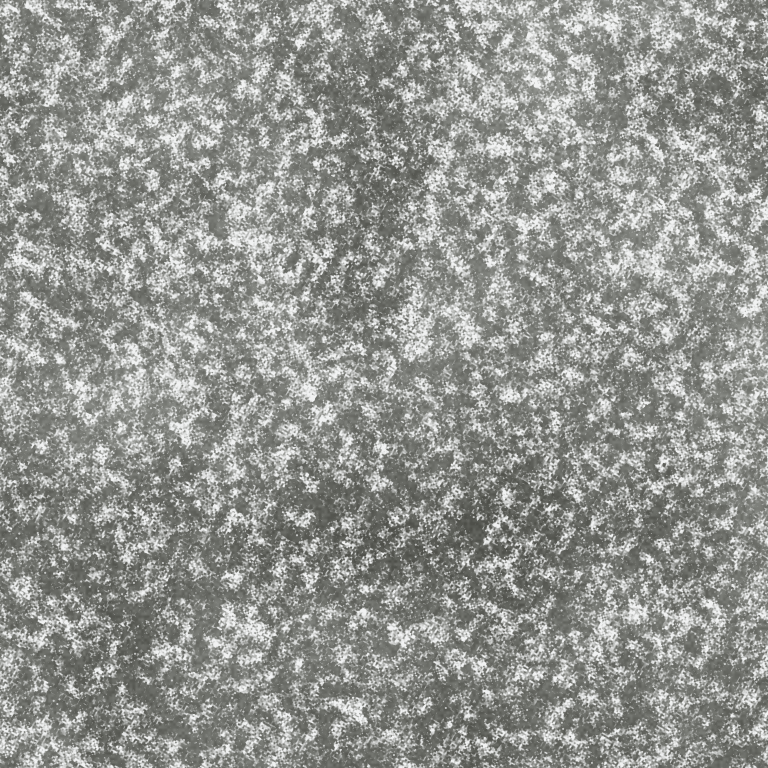
Write a WebGL 2 fragment shader that draws this texture.

```glsl
#version 300 es
precision highp float;
// Weathered grey stone with soft mottling and ragged, grainy white flecks.

#define MOTTLE_FREQ 5.5
#define FLECK_FREQ 82.0
#define GRAIN_FREQ 440.0
#define SPECK_FREQ 150.0
#define RAGGEDNESS 0.007
#define GRAIN_WEIGHT 0.64
#define MOTTLE_WEIGHT 0.22
#define FLECK_START -0.19
#define FLECK_FULL 0.50
#define DARK_STONE vec3(0.305, 0.310, 0.287)
#define PALE_STONE vec3(0.565, 0.575, 0.555)
#define FLECK_COLOR vec3(0.945, 0.950, 0.950)

uniform vec2 u_resolution;
out vec4 outColor;

// Integer hash of a lattice cell, three values in 0..1
vec3 hash3(vec2 cell) {
    uvec3 v = uvec3(ivec3(ivec2(cell), 17)) * 1664525u + 1013904223u;
    v.x += v.y * v.z; v.y += v.z * v.x; v.z += v.x * v.y;
    v ^= v >> 16u;
    v.x += v.y * v.z; v.y += v.z * v.x; v.z += v.x * v.y;
    return vec3(v >> 8u) / 16777216.0;
}

float valueNoise(vec2 p) {
    vec2 cell = floor(p);
    vec2 f = fract(p);
    vec2 w = f * f * (3.0 - 2.0 * f);
    float low = mix(hash3(cell).x, hash3(cell + vec2(1, 0)).x, w.x);
    float high = mix(hash3(cell + vec2(0, 1)).x, hash3(cell + vec2(1, 1)).x, w.x);
    return mix(low, high, w.y);
}

// Octaves are rotated so that their lattices never line up
float fbm(vec2 p, int octaves) {
    const mat2 turn = mat2(0.8, 0.6, -0.6, 0.8);
    float sum = 0.0, weight = 0.5, total = 0.0;
    for (int i = 0; i < octaves; i++) {
        sum += weight * valueNoise(p);
        total += weight;
        weight *= 0.5;
        p = turn * p * 2.03 + 19.7;
    }
    return sum / total;
}

// Rare tiny dots, each kept inside its own cell
float specks(vec2 p) {
    vec3 rnd = hash3(floor(p) + 911.0);
    vec2 center = 0.3 + 0.4 * rnd.xy;
    float dist = length(fract(p) - center);
    return step(0.93, rnd.z) * (1.0 - smoothstep(0.08, 0.32, dist));
}

void main() {
    vec2 uv = gl_FragCoord.xy / u_resolution.y;
    vec2 turned = mat2(0.866, 0.5, -0.5, 0.866) * uv + 3.0;

    // Broad cloudy stone with a fine tooth
    float mottle = fbm(uv * MOTTLE_FREQ + 7.3, 4);
    float grain = valueNoise(turned * GRAIN_FREQ);
    float tooth = valueNoise(uv * GRAIN_FREQ * 0.6 + 53.0);
    float tone = 0.5 + 1.0 * (mottle - 0.5) + 0.45 * (tooth - 0.5);
    vec3 color = mix(DARK_STONE, PALE_STONE, clamp(tone, 0.0, 1.0));

    // Flecks: clumps whose outlines are scattered by fine noise
    vec2 scatter = vec2(valueNoise(uv * 340.0 + 31.0), valueNoise(turned * 340.0 + 67.0)) - 0.5;
    vec2 offset = RAGGEDNESS * scatter;
    float clump = 0.68 * valueNoise((turned + offset) * FLECK_FREQ)
                + 0.32 * valueNoise((uv + offset) * FLECK_FREQ * 1.8 + 11.0);
    float cover = clump - 0.5 + GRAIN_WEIGHT * (grain - 0.5) + MOTTLE_WEIGHT * (mottle - 0.5);
    float fleck = smoothstep(FLECK_START, FLECK_FULL, cover);

    // Stray specks between the flecks
    fleck = max(fleck, 0.7 * specks(turned * SPECK_FREQ));

    outColor = vec4(mix(color, FLECK_COLOR, fleck), 1.0);
}
```
